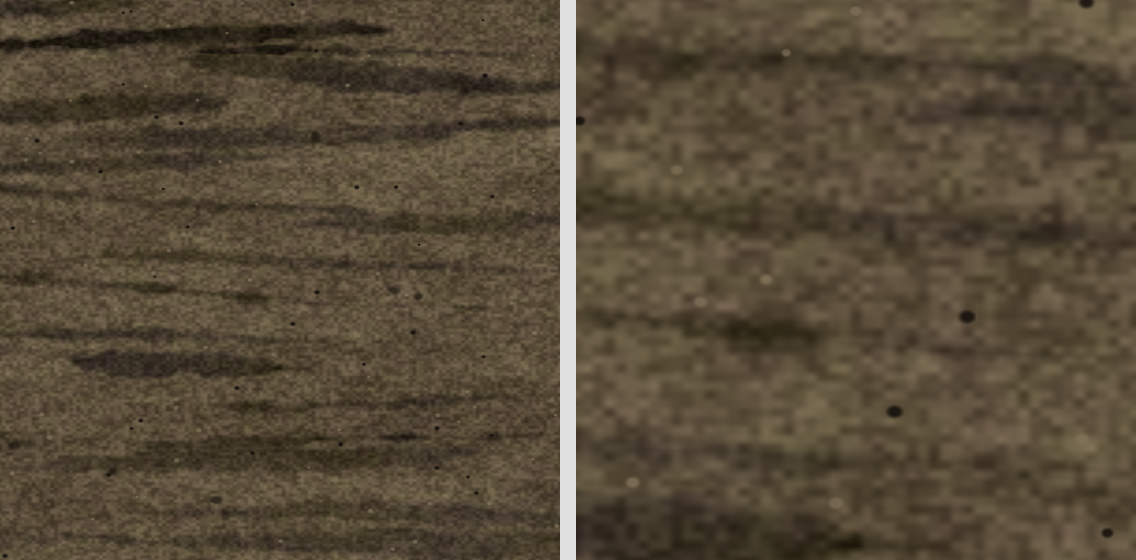
Left: the whole. Right: its middle third, enlarged.
Give the GLSL for this texture, as a Shadertoy shader.

```glsl
// Weathered brown wood-like surface with dark tapering horizontal streaks and fine grain.

const vec3 GROUND_LOW  = vec3(0.315, 0.265, 0.195);
const vec3 GROUND_HIGH = vec3(0.405, 0.352, 0.265);
const vec3 STREAK_WARM = vec3(0.195, 0.163, 0.100);
const vec3 STREAK_GREY = vec3(0.190, 0.158, 0.130);
const vec3 STREAK_DEEP = vec3(0.125, 0.102, 0.070);
const vec3 SPECK_DARK  = vec3(0.070, 0.055, 0.040);
const vec3 FLECK_LIGHT = vec3(0.530, 0.470, 0.370);

const int   STREAK_COUNT = 18;
const float EDGE_SOFT    = 0.008;  // half width of a streak edge
const float EDGE_ROUGH   = 0.014;  // raggedness of a streak edge
const float GRAIN_FINE   = 0.145;
const float GRAIN_COARSE = 0.085;

// Integer hash, returns three values in 0..1
vec3 hash3(ivec2 cell, int seed) {
    uvec3 v = uvec3(uint(cell.x), uint(cell.y), uint(seed));
    v = v * 1664525u + 1013904223u;
    v.x += v.y * v.z; v.y += v.z * v.x; v.z += v.x * v.y;
    v ^= v >> 16u;
    v.x += v.y * v.z; v.y += v.z * v.x; v.z += v.x * v.y;
    return vec3(v >> 8u) / 16777216.0;
}

float noise(vec2 p, int seed) {
    ivec2 c = ivec2(floor(p));
    vec2 f = fract(p);
    f = f * f * (3.0 - 2.0 * f);
    float low  = mix(hash3(c, seed).x, hash3(c + ivec2(1, 0), seed).x, f.x);
    float high = mix(hash3(c + ivec2(0, 1), seed).x, hash3(c + ivec2(1, 1), seed).x, f.x);
    return mix(low, high, f.y);
}

// Noise centred on zero
float wobble(vec2 p, int seed) { return noise(p, seed) - 0.5; }

// Darkness of one streak: a long taper on one side, a blunt end on the other
float streak(vec2 p, int i, float rough) {
    vec3 place = hash3(ivec2(i, 7), 11);
    vec3 shape = hash3(ivec2(i, 3), 12);
    float rank = (float(i) + 0.5 + 0.6 * (place.y - 0.5)) / float(STREAK_COUNT);
    vec2 centre = vec2(mix(-0.05, 1.05, place.x), 1.0 - pow(rank, 1.2));
    float crowded = smoothstep(0.65, 1.0, centre.y);
    float halfLength = mix(0.22, 0.60, shape.x);
    float thickness = mix(0.009, 0.028, shape.y) * (1.0 + 0.4 * crowded);

    vec2 q = p - centre;
    q.y -= q.x * (place.z - 0.5) * 0.14;
    q.y -= 0.030 * wobble(vec2(p.x * 3.5, float(i) * 5.3), 13);
    float u = 0.5 + 0.5 * q.x / halfLength * (shape.z < 0.5 ? -1.0 : 1.0);
    float v = clamp(u, 0.0, 1.0);
    float profile = 2.6 * v * sqrt(1.0 - v);
    float beyond = max(abs(u - 0.5) - 0.5, 0.0);
    float d = abs(q.y) - thickness * profile + 0.15 * beyond + 0.003 + rough;
    float strength = mix(0.60, 1.0, fract(shape.x * 7.0 + place.y)) + 0.15 * crowded;
    return strength * smoothstep(EDGE_SOFT, -EDGE_SOFT, d);
}

// Sparse small spots, one at most per grid cell
float spots(vec2 p, float cells, float share, float radius, int seed) {
    vec2 g = p * cells;
    vec3 h = hash3(ivec2(floor(g)), seed);
    vec2 offset = (fract(g) - mix(vec2(0.35), vec2(0.65), h.yz)) * vec2(0.8, 1.0);
    float size = radius * mix(0.6, 1.2, h.y);
    return step(h.x, share) * smoothstep(size, size * 0.35, length(offset));
}

void mainImage(out vec4 fragColor, in vec2 fragCoord) {
    vec2 p = fragCoord / iResolution.xy;

    // Ground with broad, stretched tone changes
    float tone = 0.5 + 0.7 * wobble(p * vec2(3.0, 15.0), 21)
                     + 0.6 * wobble(p * vec2(11.0, 38.0), 22);
    vec3 color = mix(GROUND_LOW, GROUND_HIGH, clamp(tone, 0.0, 1.0));

    // Dark streaks, with faint ones between them
    float rough = EDGE_ROUGH * wobble(p * vec2(18.0, 45.0), 31)
                + 0.6 * EDGE_ROUGH * wobble(p * vec2(60.0, 110.0), 32);
    float dark = 0.35 * smoothstep(0.66, 0.90, noise(p * vec2(4.0, 32.0), 33));
    for (int i = 0; i < STREAK_COUNT; i++) dark = max(dark, streak(p, i, rough));
    dark *= 0.92 + 0.45 * wobble(p * vec2(14.0, 50.0), 34);

    float hue = smoothstep(0.3, 0.7, noise(p * vec2(5.0, 12.0), 35));
    vec3 stain = mix(STREAK_WARM, STREAK_GREY, hue);
    stain = mix(stain, STREAK_DEEP, smoothstep(0.80, 1.10, dark));
    color = mix(color, stain, clamp(dark, 0.0, 1.0));

    // Fine grain with a slight drift of colour
    float grain = GRAIN_FINE * wobble(p * vec2(150.0, 190.0), 41)
                + GRAIN_COARSE * wobble(p * vec2(65.0, 105.0), 42);
    float drift = wobble(p * vec2(45.0, 60.0), 43);
    float amount = mix(1.0, 0.65, clamp(dark, 0.0, 1.0));
    color += grain * amount * vec3(1.0, 0.94, 0.80);
    color += drift * vec3(0.012, -0.008, 0.022);

    // Scattered light flecks, dark specks and a few larger marks
    color = mix(color, FLECK_LIGHT, 0.65 * spots(p, 75.0, 0.014, 0.34, 51));
    color = mix(color, SPECK_DARK, 0.85 * spots(p, 70.0, 0.008, 0.32, 52));
    vec2 bent = p + 0.012 * vec2(wobble(p * 55.0, 53), wobble(p * 55.0, 54));
    color = mix(color, STREAK_DEEP, 0.75 * spots(bent, 22.0, 0.014, 0.30, 55));

    fragColor = vec4(clamp(color, 0.0, 1.0), 1.0);
}
```
